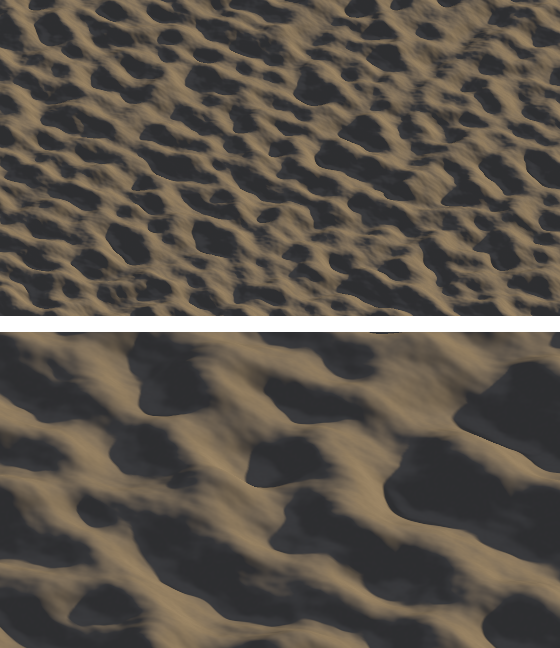
Top: the whole. Bottom: its middle third, enlarged.
This texture is drawn by a WebGL 2 fragment shader. Its source:

```glsl
#version 300 es
precision highp float;
// Wind-shaped sand dunes under a low sun, seen obliquely from above.
// A stretched gradient-noise height field is ray marched in parallel
// projection, then lit by a warm sun with cast shadows and a cool sky.

uniform vec2 u_resolution;
out vec4 fragColor;

const float VIEW_TILT = 0.62;                // camera elevation, radians
const float RIDGE_ANGLE = -0.64;             // ridge direction on the ground
const vec2 DUNE_SIZE = vec2(0.120, 0.085);   // noise cell along, across ridges
const float DUNE_HEIGHT = 0.046;
const float MAX_HEIGHT = 0.037;
const vec2 SUN_HEADING = vec2(0.88, 0.475);  // towards the sun, on the ground
const float SUN_SLOPE = 0.36;                // tangent of the sun elevation
const float PENUMBRA = 0.022;
const vec3 SUN_COLOR = vec3(0.365, 0.252, 0.122);
const vec3 SKY_COLOR = vec3(0.0255, 0.0262, 0.0292);
const float GRAIN = 0.045;
const int VIEW_STEPS = 28;
const int SHADOW_STEPS = 34;
const float SHADOW_STEP = 0.0056;

mat2 rotation(float a) {
  return mat2(cos(a), sin(a), -sin(a), cos(a));
}

// Random unit vector for a lattice cell
vec2 cellGradient(vec2 cell) {
  uvec2 k = uvec2(ivec2(cell));
  uint h = k.x * 374761u + k.y * 668265u + 9277u;
  h = (h ^ (h >> 15)) * 739397u;
  h = (h ^ (h >> 13)) * 974711u;
  h ^= h >> 16;
  float a = float(h & 65535u) * 6.28319 / 65536.0;
  return vec2(cos(a), sin(a));
}

float gradientNoise(vec2 p) {
  vec2 i = floor(p), f = p - i;
  vec2 w = f * f * f * (f * (f * 6.0 - 15.0) + 10.0);
  vec2 e = vec2(1.0, 0.0);
  float a = dot(cellGradient(i), f);
  float b = dot(cellGradient(i + e.xy), f - e.xy);
  float c = dot(cellGradient(i + e.yx), f - e.yx);
  float d = dot(cellGradient(i + e.xx), f - e.xx);
  return mix(mix(a, b, w.x), mix(c, d, w.x), w.y);
}

// Large dunes, smaller humps and faint ripples
float duneHeight(vec2 ground) {
  vec2 q = rotation(-RIDGE_ANGLE) * ground / DUNE_SIZE;
  float h = gradientNoise(q + 20.3);
  h += 0.17 * gradientNoise(rotation(0.6) * q * 1.9 + 51.7);
  h += 0.022 * gradientNoise(rotation(-0.3) * q * 6.1 + 87.1);
  return DUNE_HEIGHT * h;
}

// Ground position below a screen point, for a given height
vec2 groundAt(vec2 screen, float z) {
  return vec2(screen.x, (screen.y - z * cos(VIEW_TILT)) / sin(VIEW_TILT));
}

// First crossing of the view ray with the sand
vec2 findGround(vec2 screen) {
  float dz = 2.0 * MAX_HEIGHT / float(VIEW_STEPS);
  float z = MAX_HEIGHT, gap = 0.02, lastGap = 0.02;
  for (int i = 0; i <= VIEW_STEPS; i++) {
    gap = z - duneHeight(groundAt(screen, z));
    if (gap < 0.0) break;
    lastGap = gap;
    z -= dz;
  }
  z += dz * clamp(-gap / max(lastGap - gap, 1e-5), 0.0, 1.0);
  return groundAt(screen, z);
}

// Share of the sun visible above the surrounding crests
float sunVisibility(vec2 ground, float z) {
  float clearance = 1.0;
  for (int i = 1; i <= SHADOW_STEPS; i++) {
    float t = float(i) * SHADOW_STEP;
    float ray = z + t * SUN_SLOPE;
    if (ray > MAX_HEIGHT) break;
    clearance = min(clearance, (ray - duneHeight(ground + SUN_HEADING * t)) / t);
  }
  return smoothstep(-PENUMBRA, PENUMBRA, clearance);
}

vec3 shadeSand(vec2 screen) {
  vec2 g = findGround(screen);
  float z = duneHeight(g);
  vec2 e = vec2(0.0015, 0.0);
  vec2 slope = (vec2(duneHeight(g + e.xy), duneHeight(g + e.yx)) - z) / e.x;
  vec3 normal = normalize(vec3(-slope, 1.0));
  vec3 sun = normalize(vec3(SUN_HEADING, SUN_SLOPE));
  float direct = max(dot(normal, sun), 0.0) * sunVisibility(g, z);
  float sky = mix(0.88, 1.45, smoothstep(0.86, 1.0, normal.z));
  float grain = 1.0 + GRAIN * gradientNoise(g * 230.0);
  return (SKY_COLOR * sky + SUN_COLOR * direct) * grain;
}

void main() {
  // Two diagonal samples smooth the crest outlines
  vec3 light = vec3(0.0);
  for (int i = 0; i < 2; i++) {
    vec2 offset = vec2(0.25, -0.25) * (float(i) * 2.0 - 1.0);
    light += 0.5 * shadeSand((gl_FragCoord.xy + offset) / u_resolution.y);
  }
  fragColor = vec4(pow(light, vec3(1.0 / 2.2)), 1.0);
}
```
